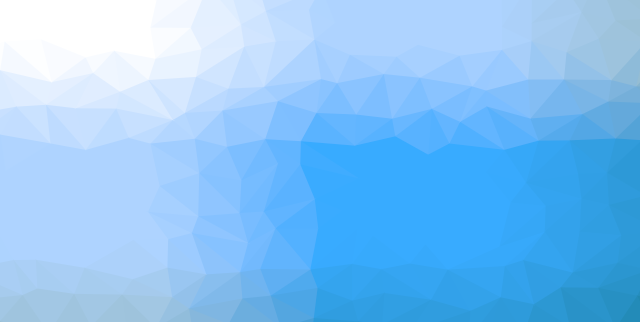
This background is drawn by a Shadertoy shader. Its source:

```glsl
// Low-poly backdrop: a jittered grid of flat triangles, each shaded at its centroid.
// One ramp runs left to right and another top to bottom, both white - blue - teal;
// their average is blended in a perceptual (cube-root XYZ) colour space.

const vec3 WHITE = vec3(1.0);
const vec3 BLUE  = vec3(0.22, 0.67, 1.0);
const vec3 TEAL  = vec3(0.10, 0.50, 0.62);

// Grid cell size and offset, in canvas heights
const vec2 CELL   = vec2(0.1166, 0.0965);
const vec2 ORIGIN = vec2(0.03, 0.0725);
const vec2 JITTER = vec2(0.35, 0.28);

// ---- Colour space ----
mat3 rgbToXyz() {
    return transpose(mat3(0.4339, 0.3762, 0.1899,
                          0.2126, 0.7152, 0.0722,
                          0.0177, 0.1095, 0.8728));
}

vec3 toPerceptual(vec3 rgb) {
    return pow(rgbToXyz() * pow(rgb, vec3(2.2)), vec3(1.0 / 3.0));
}

vec3 toRgb(vec3 lab) {
    vec3 linearRgb = inverse(rgbToXyz()) * (lab * lab * lab);
    return pow(clamp(linearRgb, 0.0, 1.0), vec3(1.0 / 2.2));
}

// ---- Mesh ----
vec2 hash22(vec2 p) {
    vec3 q = fract(p.xyx * vec3(0.1031, 0.1030, 0.0973));
    q += dot(q, q.yzx + 33.33);
    return fract((q.xx + q.yz) * q.zy);
}

// Grid point moved by its hash, with a slow sway along each row
vec2 meshPoint(vec2 id) {
    vec2 offset = (hash22(id + 40.0) * 2.0 - 1.0) * JITTER;
    vec2 p = ORIGIN + (id + offset) * CELL;
    p.y += 0.012 * cos(7.0 * (p.x - 0.95));
    return p;
}

float cross2(vec2 a, vec2 b) { return a.x * b.y - a.y * b.x; }

float area(vec2 a, vec2 b, vec2 c) { return cross2(b - a, c - a); }

// Signed distance to the line a-b, positive on its left
float edgeDistance(vec2 p, vec2 a, vec2 b) {
    return cross2(normalize(b - a), p - a);
}

// Smooth coverage of a counter-clockwise triangle
float coverage(vec2 p, vec2 a, vec2 b, vec2 c, float pixel) {
    float d = min(edgeDistance(p, a, b),
              min(edgeDistance(p, b, c), edgeDistance(p, c, a)));
    return clamp(d / pixel + 0.5, 0.0, 1.0);
}

// ---- Shading ----
// x: progress from white to blue, y: progress from blue to teal
vec2 ramp(float t, float start, float span) {
    float k = (t - start) / span;
    return clamp(vec2(k, k - 2.0), 0.0, 1.0);
}

vec2 shade(vec2 p, float aspect) {
    return 0.5 * (ramp(p.x / aspect, 0.24, 0.27) + ramp(1.0 - p.y, 0.16, 0.31));
}

// Shade in xy and weight in z
vec3 triangle(vec2 p, vec2 a, vec2 b, vec2 c, float aspect, float pixel) {
    float weight = coverage(p, a, b, c, pixel);
    return vec3(shade((a + b + c) / 3.0, aspect), 1.0) * weight;
}

// Split a quad along the diagonal that gives the better balanced halves
vec3 quad(vec2 p, vec2 id, float aspect, float pixel) {
    vec2 a = meshPoint(id);
    vec2 b = meshPoint(id + vec2(1.0, 0.0));
    vec2 c = meshPoint(id + vec2(1.0, 1.0));
    vec2 d = meshPoint(id + vec2(0.0, 1.0));
    if (min(area(a, b, c), area(a, c, d)) > min(area(a, b, d), area(b, c, d)))
        return triangle(p, a, b, c, aspect, pixel) + triangle(p, a, c, d, aspect, pixel);
    return triangle(p, a, b, d, aspect, pixel) + triangle(p, b, c, d, aspect, pixel);
}

void mainImage(out vec4 fragColor, in vec2 fragCoord) {
    vec2 p = fragCoord / iResolution.y;
    float aspect = iResolution.x / iResolution.y;
    float pixel = 1.0 / iResolution.y;
    vec2 home = floor((p - ORIGIN) / CELL);

    // Gather the triangles of the neighbouring cells
    vec3 sum = vec3(0.0);
    for (int y = -1; y <= 1; y++)
        for (int x = -1; x <= 1; x++)
            sum += quad(p, home + vec2(x, y), aspect, pixel);
    vec2 tone = sum.xy / max(sum.z, 0.001);

    // Blend the three colours by their shares
    vec3 lab = toPerceptual(WHITE) * (1.0 - tone.x)
             + toPerceptual(BLUE) * (tone.x - tone.y)
             + toPerceptual(TEAL) * tone.y;
    fragColor = vec4(toRgb(lab), 1.0);
}
```
